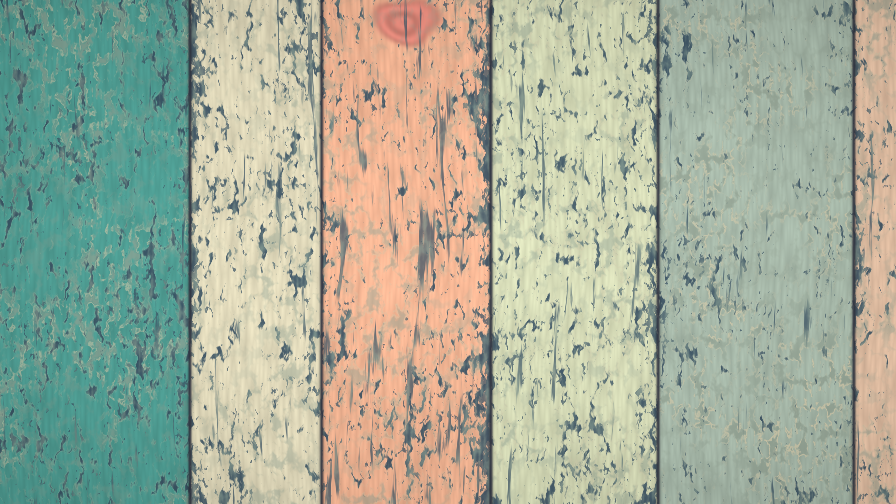
A WebGL 1 fragment shader for this texture:

```glsl
precision highp float;
uniform vec2 u_resolution;

const float SEAM_HALF_WIDTH = 0.0027;
const float CHIP_LEVEL = 0.63;
const float FLECK_LEVEL = 0.68;
const float CRACK_LEVEL = 0.68;
const float SOFTNESS = 0.06;
const float EDGE_REACH = 0.026;
const float VIGNETTE = 0.32;
const vec2 CHIP_SCALE = vec2(50.0, 21.0);
const vec2 FLECK_SCALE = vec2(92.0, 44.0);
const vec2 CRACK_SCALE = vec2(58.0, 4.5);
const vec2 SCUFF_SCALE = vec2(38.0, 28.0);
const vec2 GRAIN_SCALE = vec2(110.0, 14.0);
const vec2 KNOT_CENTRE = vec2(0.453, 0.957);
const vec2 KNOT_RADII = vec2(0.072, 0.052);
const vec2 SCUFF_CENTRE = vec2(0.88, 0.27);

const vec3 TEAL = vec3(0.31, 0.62, 0.58);
const vec3 CREAM = vec3(0.88, 0.85, 0.73);
const vec3 SALMON = vec3(0.94, 0.70, 0.57);
const vec3 PALE_GREEN = vec3(0.83, 0.85, 0.71);
const vec3 GREY_BLUE = vec3(0.66, 0.73, 0.67);
const vec3 PEACH = vec3(0.90, 0.76, 0.65);
const vec3 BARE_DARK = vec3(0.22, 0.31, 0.38);
const vec3 BARE_LIGHT = vec3(0.44, 0.53, 0.52);
const vec3 PRIMER = vec3(0.83, 0.80, 0.68);
const vec3 GRIME = vec3(0.58, 0.64, 0.58);
const vec3 SEAM = vec3(0.19, 0.20, 0.25);
const vec3 KNOT = vec3(0.88, 0.50, 0.46);

// wear: chip bias, crack bias, left edge, right edge
struct Plank { float left; float right; vec3 paint; vec4 wear; float scuff; };

Plank plankAt(float x) {
  if (x < 0.212) return Plank(-0.1, 0.212, TEAL, vec4(0.02, -0.03, 0.0, 0.04), 0.5);
  if (x < 0.359) return Plank(0.212, 0.359, CREAM, vec4(-0.01, -0.02, 0.42, 0.05), 0.25);
  if (x < 0.548) return Plank(0.359, 0.548, SALMON, vec4(-0.02, 0.05, 0.2, 0.5), 0.3);
  if (x < 0.7345) return Plank(0.548, 0.7345, PALE_GREEN, vec4(0.02, -0.01, 0.05, 0.16), 0.3);
  if (x < 0.953) return Plank(0.7345, 0.953, GREY_BLUE, vec4(-0.05, -0.03, 0.1, 0.1), 0.6);
  return Plank(0.953, 1.1, PEACH, vec4(-0.03, -0.02, 0.25, 0.0), 0.35);
}

vec2 hash2(vec2 p) {
  return fract(sin(vec2(dot(p, vec2(127.1, 311.7)), dot(p, vec2(269.5, 183.3)))) * 43758.5);
}

// Distance to the nearest scattered point
float cellular(vec2 p) {
  vec2 cell = floor(p);
  float nearest = 2.0;
  for (int j = -1; j <= 1; j++) {
    for (int i = -1; i <= 1; i++) {
      vec2 id = cell + vec2(float(i), float(j));
      nearest = min(nearest, distance(p, id + hash2(id)));
    }
  }
  return nearest;
}

float layeredCells(vec2 p) {
  float sum = 0.0;
  float weight = 0.55;
  for (int i = 0; i < 3; i++) {
    sum += weight * cellular(p);
    p = p * 2.03 + 17.3;
    weight *= 0.53;
  }
  return sum;
}

float above(float level, float value) {
  return smoothstep(level - SOFTNESS, level + SOFTNESS, value);
}

void main() {
  vec2 uv = gl_FragCoord.xy / u_resolution;
  float aspect = u_resolution.x / u_resolution.y;
  float pixel = 1.0 / u_resolution.y;
  vec2 p = uv * vec2(aspect, 1.0);
  Plank plank = plankAt(uv.x);
  float fromLeft = (uv.x - plank.left) * aspect;
  float fromRight = (plank.right - uv.x) * aspect;
  float fromEdge = min(fromLeft, fromRight);

  // Each board has its own noise region and slightly wavy grain
  vec2 q = p + vec2(0.0, plank.left * 37.0);
  q.x += 0.005 * sin(q.y * 7.0 + p.x * 3.0) + 0.0015 * sin(q.y * 19.0);
  vec2 ragged = q + 0.002 * sin(q.yx * vec2(97.0, 160.0)) + 0.001 * sin(q.yx * 310.0);

  // Paint with fine grain and broad fading
  float patches = layeredCells(q * vec2(7.0, 3.2));
  float grain = cellular(q * GRAIN_SCALE);
  vec3 color = plank.paint * (1.0 + 0.13 * (0.45 - grain) + 0.08 * (0.45 - patches));

  // Knot with growth rings
  vec2 k = (uv - KNOT_CENTRE) * vec2(aspect, 1.0) / KNOT_RADII;
  float ring = length(k) + 0.10 * sin(k.x * 4.0 + k.y * 3.0);
  float knot = 1.0 - smoothstep(0.65, 1.1, ring);
  color = mix(color, KNOT * (0.96 + 0.10 * sin(ring * 13.0)), knot * 0.8);

  // Grimy mottling and broken pale scuffs
  float flake = layeredCells(ragged * SCUFF_SCALE + 5.0);
  vec2 s = (uv - SCUFF_CENTRE) / vec2(0.06, 0.14);
  float scuffZone = smoothstep(0.3, 0.6, cellular(q * 5.0 + 31.0)) + 0.7 * exp(-dot(s, s));
  float mottle = smoothstep(0.42, 0.66, flake) * (0.35 + 0.65 * scuffZone);
  color = mix(color, GRIME, min(mottle * (0.2 + plank.scuff), 0.8));
  float outline = 1.0 - smoothstep(0.0, 0.09, abs(flake - 0.48));
  outline *= smoothstep(0.25, 0.6, grain);
  color = mix(color, PRIMER, min(1.2 * outline * scuffZone * plank.scuff, 0.85));

  // Chips and flecks gather in patches and along worn edges
  float leftWear = plank.wear.z * (0.55 + 0.45 * sin(p.y * 14.0 + 1.8));
  float rightWear = plank.wear.w * (0.85 + 0.15 * sin(p.y * 9.0 + 1.0));
  float edgeWear = leftWear * exp(-fromLeft / EDGE_REACH) + rightWear * exp(-fromRight / EDGE_REACH);
  float bias = plank.wear.x + edgeWear + 0.4 * (patches - 0.45) - 0.15 * knot;
  float chipField = layeredCells(ragged * CHIP_SCALE) + bias;
  float chip = above(CHIP_LEVEL, chipField);
  float rim = above(CHIP_LEVEL - 0.07, chipField) - chip;
  color = mix(color, PRIMER, 0.25 * rim);
  float fleck = above(FLECK_LEVEL, layeredCells(ragged * FLECK_SCALE + 23.0) + bias);

  // Long cracks follow the grain
  float crackField = layeredCells(q * CRACK_SCALE + 11.0) + plank.wear.y + 0.2 * (patches - 0.45);
  float bare = max(max(chip, 0.8 * fleck), 0.8 * above(CRACK_LEVEL, crackField));
  vec3 wood = mix(BARE_DARK, BARE_LIGHT, smoothstep(0.25, 0.8, 0.55 * grain + 0.6 * flake));
  color = mix(color, wood, 0.92 * bare);

  // Shaded seams and darkened corners
  color *= mix(0.85, 1.0, smoothstep(0.0, 0.011, fromEdge));
  float blur = pixel + 0.0012;
  float seam = 1.0 - smoothstep(SEAM_HALF_WIDTH - blur, SEAM_HALF_WIDTH + blur, fromEdge);
  color = mix(color, SEAM, 0.92 * seam);
  vec2 c = uv - 0.5;
  gl_FragColor = vec4(color * (1.03 - VIGNETTE * dot(c, c)), 1.0);
}
```
